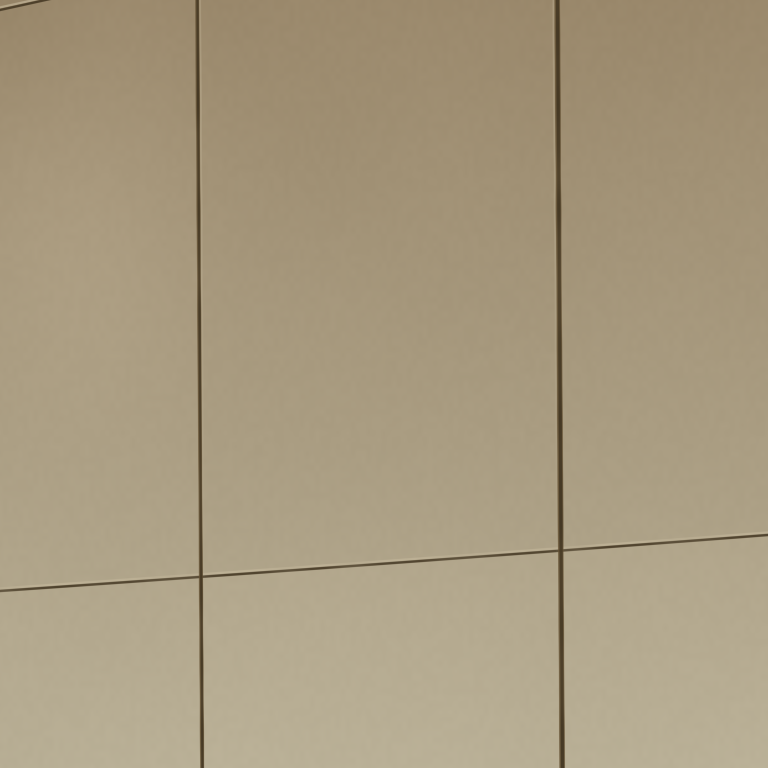
Reproduce this texture procedurally as a Shadertoy shader.

```glsl
// Smooth beige wall panels seen slightly from below: upright joints repeat across,
// thin slanted seams repeat upward, over a soft vertical shade with faint mottling.
// Joints and seams are distances to lines, each with a dark core and a pale lip.

#define JOINT_PITCH 0.4688
#define JOINT_START 0.2632
#define JOINT_LEAN -0.0065
#define SEAM_PITCH 0.7565
#define SEAM_START 0.2305
#define SEAM_HALF_WIDTH 0.0016
#define GRAIN 0.010

const vec3 SHADE_TOP = vec3(0.613, 0.543, 0.430);
const vec3 SHADE_BOTTOM = vec3(0.725, 0.688, 0.588);
const vec3 GROOVE = vec3(0.27, 0.22, 0.14);
const vec3 LIP = vec3(0.77, 0.72, 0.61);

float hash(vec2 p) {
    p = fract(p * vec2(0.1031, 0.1137));
    p += dot(p, p.yx + 33.33);
    return fract((p.x + p.y) * p.x * 17.0);
}

float noise(vec2 p) {
    vec2 i = floor(p), f = fract(p);
    f = f * f * (3.0 - 2.0 * f);
    return mix(mix(hash(i), hash(i + vec2(1, 0)), f.x),
               mix(hash(i + vec2(0, 1)), hash(i + vec2(1, 1)), f.x), f.y);
}

// Coverage of a line with a smoothed edge
float stroke(float dist, float halfWidth, float soft) {
    return 1.0 - smoothstep(halfWidth - soft, halfWidth + soft, abs(dist));
}

// Height of a seam; the rows tilt more steeply higher up
float seamHeight(float row, float x) {
    float slope = 0.0693 + 0.15 * row;
    return SEAM_START + SEAM_PITCH * row + slope * x + 0.0036 * x * x;
}

// Panel face: vertical shade, broad glow and faint mottling
vec3 panelColor(vec2 uv, float column, float row) {
    vec3 color = mix(SHADE_BOTTOM, SHADE_TOP, uv.y);
    vec2 glow = (uv - vec2(0.10, 0.70)) / vec2(0.16, 0.24);
    color += 0.028 * exp(-dot(glow, glow));
    color -= 0.012 * smoothstep(0.25, 0.0, uv.x) * smoothstep(0.7, 1.0, uv.y);
    color += 0.006 * (hash(vec2(column, row) + 7.0) - 0.5);
    color -= 0.008 * row;
    float mottle = noise(uv * vec2(7.0, 5.0)) - 0.5;
    float grain = noise(uv * vec2(150.0, 110.0) + 40.0) - 0.5;
    return color + 0.010 * mottle + GRAIN * grain;
}

void mainImage(out vec4 fragColor, in vec2 fragCoord) {
    vec2 uv = fragCoord / iResolution.xy;
    float soft = max(0.75 / iResolution.y, 0.0009);

    // Nearest joint, and the panel this point lies on
    float across = (uv.x - JOINT_START - JOINT_LEAN * uv.y) / JOINT_PITCH;
    float joint = floor(across + 0.5);
    float jointDist = (across - joint) * JOINT_PITCH;
    float row = step(seamHeight(0.0, uv.x), uv.y) + step(seamHeight(1.0, uv.x), uv.y);
    vec3 color = panelColor(uv, floor(across), row);

    // Slanted seams: pale lip above, thin dark line below
    for (int k = 0; k < 2; k++) {
        float dist = uv.y - seamHeight(float(k), uv.x);
        float wear = noise(vec2(uv.x * 24.0, float(k) * 9.0));
        color = mix(color, LIP, (0.35 + 0.35 * wear) * stroke(dist - 0.0034, 0.0014, soft));
        color = mix(color, GROOVE, (0.72 + 0.2 * wear) * stroke(dist, SEAM_HALF_WIDTH, soft));
    }

    // Upright joints: wider to the right, with uneven darkness along the length
    float halfWidth = 0.0025 + 0.0010 * clamp(joint, 0.0, 1.0);
    float wear = noise(vec2(joint * 13.0 + 3.0, uv.y * 22.0));
    halfWidth += 0.0005 * (wear - 0.5);
    float lipSide = joint < 0.5 ? 1.0 : -1.0;
    float lip = stroke(jointDist - lipSide * (halfWidth + 0.0012), 0.0013, soft);
    color = mix(color, LIP, 0.35 * lip * smoothstep(0.1, 0.9, uv.y));
    color = mix(color, GROOVE * 1.45, 0.85 * stroke(jointDist, halfWidth, soft));
    color = mix(color, GROOVE, (0.7 + 0.3 * wear) * stroke(jointDist - 0.0004, halfWidth * 0.6, soft));

    fragColor = vec4(clamp(color, 0.0, 1.0), 1.0);
}
```
